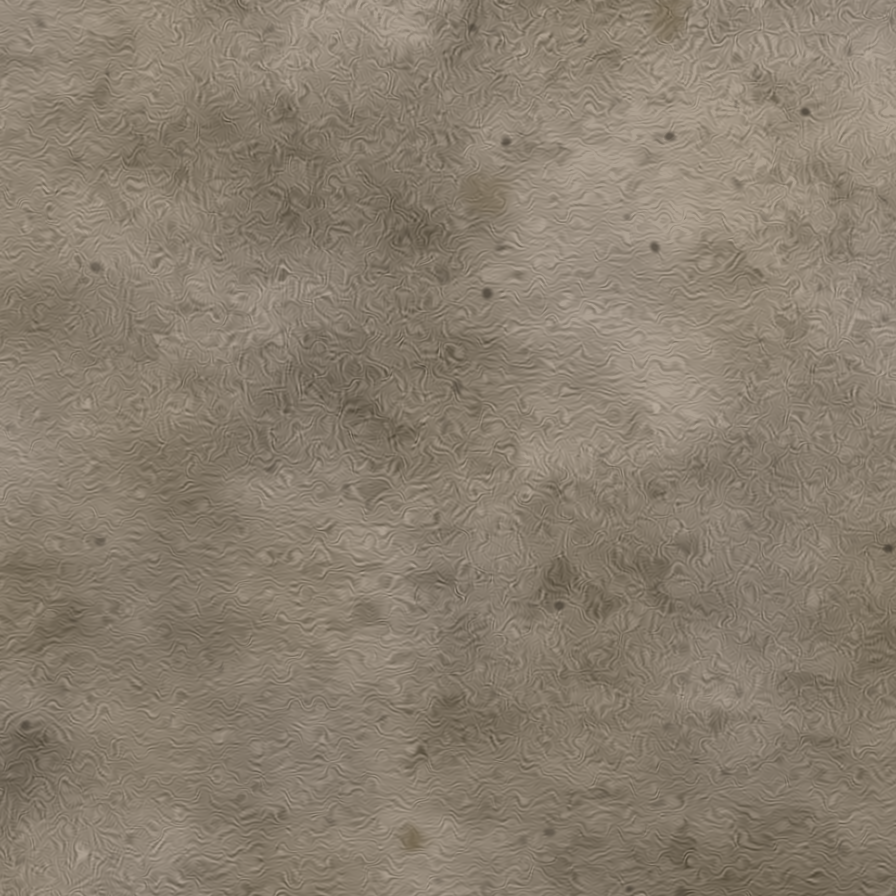
Give the GLSL for this texture, as a WebGL 2 fragment shader.

```glsl
#version 300 es
precision highp float;

uniform vec2 u_resolution;
out vec4 outColor;

const vec3 SHADE = vec3(0.42, 0.38, 0.318);
const vec3 LIGHT = vec3(0.62, 0.572, 0.512);
const vec3 SPECK = vec3(0.25, 0.22, 0.18);
const vec3 STAIN = vec3(0.39, 0.335, 0.23);
const vec3 CHIP = vec3(0.75, 0.70, 0.64);
const float BASE_TONE = 0.63;
const float TOP_GLOW = 0.32;
const float CLOUD_GAIN = 0.62;
const float BLOTCH_GAIN = 0.30;
const float FIBER_CELLS = 66.0;
const float FIBER_GAIN = 0.36;
const float GRAIN_CELLS = 118.0;
const float GRAIN_GAIN = 0.13;
const float TAU = 6.28319;

vec3 hash3(vec2 cell) {
    vec3 h = fract(vec3(cell.xyx) * vec3(0.1031, 0.1030, 0.0973));
    h += dot(h, h.yxz + 33.33);
    return fract((h.xxy + h.yzz) * h.zyx);
}

float valueNoise(vec2 p) {
    vec2 cell = floor(p);
    vec2 f = fract(p);
    f = f * f * f * (f * (f * 6.0 - 15.0) + 10.0);
    float low = mix(hash3(cell).x, hash3(cell + vec2(1, 0)).x, f.x);
    float high = mix(hash3(cell + vec2(0, 1)).x, hash3(cell + vec2(1, 1)).x, f.x);
    return mix(low, high, f.y);
}

// Layered noise centred on zero
float clouds(vec2 p) {
    float sum = 0.0;
    float gain = 1.0;
    for (int i = 0; i < 6; i++) {
        sum += gain * (valueNoise(p) - 0.5);
        p = mat2(1.62, 1.18, -1.18, 1.62) * p + 17.3;
        gain *= 0.72;
    }
    return sum;
}

// Short wave packets, one per cell; level turns them toward horizontal
float fibers(vec2 p, float level) {
    vec2 home = floor(p);
    float sum = 0.0;
    for (int y = -1; y <= 1; y++) {
        for (int x = -1; x <= 1; x++) {
            vec2 cell = home + vec2(x, y);
            vec3 h = hash3(cell + 71.0);
            vec2 d = p - cell - h.xy;
            float angle = TAU * 0.25 + (h.z - 0.5) * TAU * 0.5 * (1.0 - level);
            float across = dot(d, vec2(cos(angle), sin(angle)));
            float phase = TAU * fract(h.x * 7.0 + h.y * 13.0);
            sum += exp(-4.0 * dot(d, d)) * cos(TAU * 1.9 * across + phase);
        }
    }
    return sum;
}

// Sparse soft blobs; radius and softness are in cell units
float scatter(vec2 p, float chance, float radius, float softness, float seed) {
    vec2 home = floor(p);
    float cover = 0.0;
    for (int y = -1; y <= 1; y++) {
        for (int x = -1; x <= 1; x++) {
            vec2 cell = home + vec2(x, y);
            vec3 h = hash3(cell + seed);
            vec3 k = hash3(cell + seed + 211.0);
            float r = radius * mix(0.55, 1.1, k.x);
            float d = length((p - cell - h.xy) * vec2(1.0, mix(0.8, 1.35, k.y)));
            float blob = 1.0 - smoothstep(r - softness, r + softness, d);
            cover = max(cover, blob * step(h.z, chance) * mix(0.5, 1.0, k.z));
        }
    }
    return cover;
}

void main() {
    vec2 p = gl_FragCoord.xy / min(u_resolution.x, u_resolution.y);
    vec2 warp = vec2(valueNoise(p * 70.0), valueNoise(p * 70.0 + 39.0)) - 0.5;

    // Broad mottling, wider than tall
    float cloud = clouds(p * vec2(2.6, 3.6) + 5.0);
    float tone = BASE_TONE + CLOUD_GAIN * cloud + TOP_GLOW * (p.y - 0.5);

    // Small dark blotches gathered in patches
    float patches = smoothstep(0.3, 0.75, valueNoise(p * 4.5 + 60.0));
    float blotch = valueNoise(p * vec2(34.0, 46.0) + warp + 8.0);
    tone -= BLOTCH_GAIN * patches * smoothstep(0.55, 0.95, blotch);

    // Matted fibres and finer grain
    float level = 0.65 * smoothstep(0.35, 0.75, valueNoise(p * 3.0 + 90.0));
    float strength = mix(0.75, 1.15, valueNoise(p * 5.0 + 30.0));
    tone += FIBER_GAIN * strength * fibers(p * FIBER_CELLS + warp, level);
    tone += GRAIN_GAIN * fibers(p * GRAIN_CELLS + 400.0, level);

    vec3 color = mix(SHADE, LIGHT, clamp(tone, -0.5, 1.3));
    float tint = valueNoise(p * 6.0 + 140.0) - 0.5;
    color += vec3(0.004, 0.0, -0.016) * tint;

    // Stains, specks and pale chips
    vec2 rough = p + warp * 0.012;
    float stain = scatter(rough * 5.0, 0.16, 0.12, 0.06, 23.0);
    float speck = scatter(p * 12.0 + warp * 0.04, 0.13, 0.07, 0.035, 57.0);
    float fleck = scatter(rough * 30.0, 0.10, 0.15, 0.12, 83.0);
    float chip = scatter(p * 9.0 + warp * 0.03, 0.03, 0.06, 0.02, 131.0);
    color = mix(color, STAIN, 0.6 * stain);
    color = mix(color, SPECK, max(0.75 * speck, 0.35 * fleck));
    color = mix(color, CHIP, 0.85 * chip);

    outColor = vec4(clamp(color, 0.0, 1.0), 1.0);
}
```
